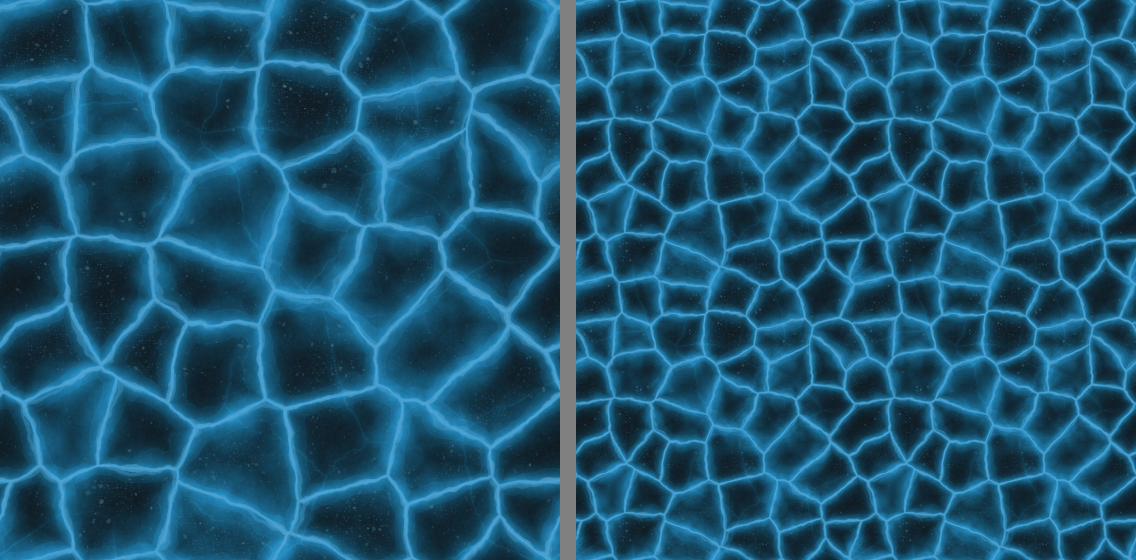
Left, the tile; right, the same tile 2 across and 2 down.
Give the GLSL for this texture, as a Shadertoy shader.

```glsl
vec3 hash3(vec2 cell, float seed) {
    uvec3 v = uvec3(ivec3(cell, seed)) * 1664525u + 1013904223u;
    v.x += v.y * v.z; v.y += v.z * v.x; v.z += v.x * v.y;
    v ^= v >> 16u;
    v.x += v.y * v.z; v.y += v.z * v.x; v.z += v.x * v.y;
    return vec3(v >> 8u) / 16777216.0;
}

// Value noise that wraps after "period" lattice cells
vec3 noise3(vec2 uv, float period, float seed) {
    vec2 p = uv * period, i = floor(p), f = p - i;
    f = f * f * (3.0 - 2.0 * f);
    vec2 a = mod(i, period), b = mod(i + 1.0, period);
    return mix(mix(hash3(a, seed), hash3(vec2(b.x, a.y), seed), f.x),
               mix(hash3(vec2(a.x, b.y), seed), hash3(b, seed), f.x), f.y);
}

vec3 fbm3(vec2 uv, float period, float seed) {
    vec3 sum = vec3(0.0);
    float gain = 0.5;
    for (int k = 0; k < 4; k++) {
        sum += gain * noise3(uv, period, seed + float(k));
        period *= 2.0;
        gain *= 0.5;
    }
    return sum / 0.9375;
}

vec2 warp(vec2 uv, float period, float seed) {
    return noise3(uv, period, seed).xy - 0.5;
}

vec2 cellPoint(vec2 cell, vec2 grid, float seed) {
    return (cell + 0.06 + 0.88 * hash3(mod(cell, grid), seed).xy) / grid;
}

// Distance to the nearest border of wrapping Voronoi cells, in canvas units
float crackDistance(vec2 uv, vec2 grid, float seed) {
    vec2 home = floor(uv * grid), nearest = home, toNearest = vec2(9.0);
    for (int y = -1; y <= 1; y++)
    for (int x = -1; x <= 1; x++) {
        vec2 cell = home + vec2(x, y);
        vec2 r = cellPoint(cell, grid, seed) - uv;
        if (dot(r, r) < dot(toNearest, toNearest)) { toNearest = r; nearest = cell; }
    }
    float border = 1.0;
    for (int y = -2; y <= 2; y++)
    for (int x = -2; x <= 2; x++) {
        vec2 r = cellPoint(nearest + vec2(x, y), grid, seed) - uv;
        vec2 gap = r - toNearest;
        if (dot(gap, gap) > 1e-6)
            border = min(border, dot(0.5 * (r + toNearest), normalize(gap)));
    }
    return border;
}

float stroke(float d, float halfWidth, float px) {
    return 1.0 - smoothstep(halfWidth - px, halfWidth + px, d);
}

// Scattered dots, a share of the grid cells filled
float specks(vec2 uv, float grid, float share, float seed, float px) {
    vec2 p = uv * grid, cell = floor(p);
    vec3 h = hash3(mod(cell, grid), seed);
    vec3 k = hash3(mod(cell, grid), seed + 1.0);
    float radius = mix(0.1, 0.32, k.x * k.x) / grid;
    float d = length(p - cell - 0.35 - 0.3 * h.xy) / grid;
    return step(h.z, share) * stroke(d, radius, px) * (0.4 + 0.6 * k.y);
}

void mainImage(out vec4 fragColor, in vec2 fragCoord) {
    vec2 uv = fragCoord / iResolution.xy;
    float px = 0.7 / iResolution.y;
    vec2 grid = vec2(6.0, 7.0);

    // Bent cells, with rougher copies for the lines
    vec2 bent = uv + 0.022 * warp(uv, 9.0, 1.0) + 0.010 * warp(uv, 26.0, 2.0);
    vec2 rough = bent + 0.006 * warp(uv, 70.0, 3.0) + 0.002 * warp(uv, 150.0, 4.0);
    vec2 shifted = rough + 0.022 * warp(uv, 13.0, 5.0) + 0.004 * warp(uv, 60.0, 6.0);
    float soft = crackDistance(bent, grid, 11.0);
    float main = crackDistance(rough, grid, 11.0);
    float side = crackDistance(shifted, grid, 11.0);
    float hair = crackDistance(rough + 0.05 * warp(uv, 7.0, 7.0), vec2(5.0, 4.0), 23.0);

    vec3 cloud = fbm3(uv, 7.0, 31.0);
    vec3 mottle = fbm3(uv, 40.0, 41.0);

    // Glow fading from the cracks into dark cells
    float falloff = mix(62.0, 20.0, smoothstep(0.25, 0.75, cloud.x));
    float glow = 0.92 * exp(-falloff * soft);
    glow *= 0.8 + 0.4 * mottle.x;
    glow += 0.10 * (cloud.y - 0.4) + 0.05 * (mottle.y - 0.5);

    // Translucent washes with crisp rims
    float rim = side - 0.012 - 0.03 * cloud.z * cloud.z;
    glow += 0.06 * stroke(rim, 0.0, px) + 0.07 * stroke(abs(rim), 0.0008, px);
    float hairMask = smoothstep(0.35, 0.65, cloud.y);
    glow += hairMask * (0.09 * stroke(hair, 0.0012, px) + 0.10 * exp(-90.0 * hair));
    glow = clamp(glow, 0.0, 1.0);
    vec3 color = vec3(0.062 + 0.09 * glow * glow, 0.105 + 0.45 * glow, 0.135 + 0.63 * glow);

    // Pale layered crack lines
    float ragged = noise3(uv, 48.0, 51.0).x;
    vec3 pale = vec3(0.36, 0.66, 0.82);
    color = mix(color, pale, 0.28 * stroke(side, 0.0025 + 0.002 * ragged, px));
    color = mix(color, pale, 0.50 * stroke(main, 0.0018 + 0.0032 * ragged, px));
    color = mix(color, vec3(0.30, 0.66, 0.88), 0.45 * stroke(soft, 0.0014, px));

    // Clustered dust and flecks
    float cluster = smoothstep(0.45, 0.68, fbm3(uv, 8.0, 61.0).x);
    vec2 loose = uv + 0.006 * warp(uv, 90.0, 63.0);
    float dust = 0.55 * specks(loose, 190.0, 0.05 + 0.4 * cluster, 71.0, px)
               + 0.75 * specks(loose, 80.0, 0.02 + 0.16 * cluster, 81.0, px);
    dust *= smoothstep(0.006, 0.025, soft);
    color = mix(color, vec3(0.33, 0.50, 0.58), min(0.65 * dust, 0.7));

    color += 0.02 * (noise3(uv, 256.0, 91.0).x - 0.5);
    fragColor = vec4(color, 1.0);
}
```
